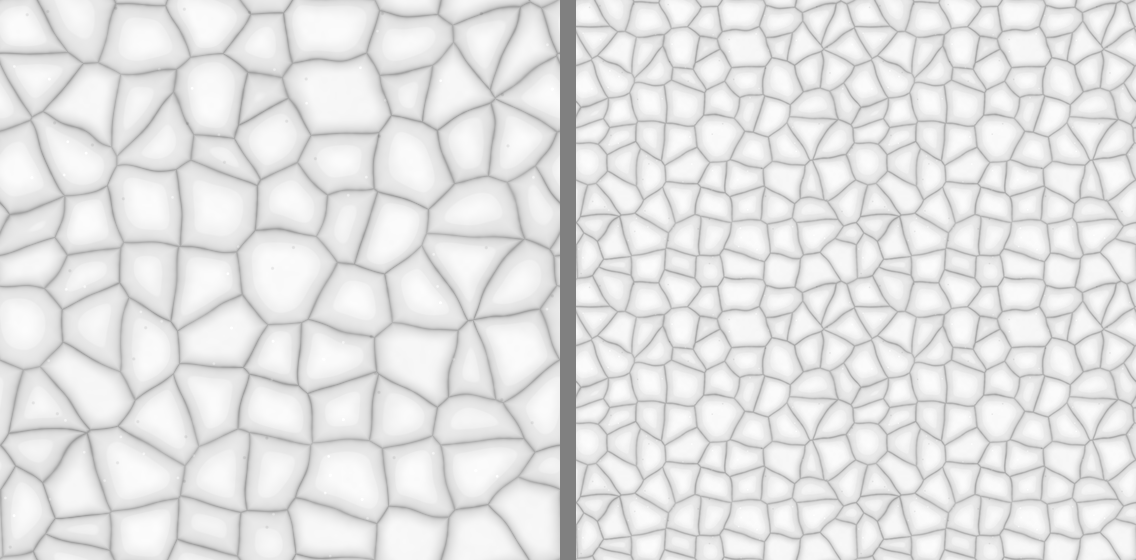
Left, the tile; right, the same tile 2 across and 2 down.
Reproduce this texture procedurally as a three.js fragment shader.

```glsl
// Pale plant tissue: rounded cells with bright cores and thin grey walls.
// A weighted Voronoi diagram on a wrapping grid gives the walls; a smooth
// minimum of the wall distances gives the rounded cores. Tiles both ways.

varying vec2 vUv;

const float CELLS = 9.0;          // grid cells per side
const float JITTER = 0.82;        // scatter of the cell sites
const float SIZE_SPREAD = 0.2;    // variation of the cell weights
const float ROUNDNESS = 14.0;     // lower values round the cores more

const float BODY_TONE = 0.92;
const float CORE_RIM_TONE = 0.947;
const float CORE_MID_TONE = 0.982;

vec3 hash3(vec2 p, float seed) {
  vec3 q = fract(vec3(p.xyx + seed) * vec3(0.1031, 0.1030, 0.0973));
  q += dot(q, q.yxz + 33.33);
  return fract((q.xxy + q.yzz) * q.zyx);
}

// Value noise from -1 to 1 that wraps after "period" steps
float noise(vec2 uv, float period, float seed) {
  vec2 p = uv * period;
  vec2 i = floor(p);
  vec2 f = fract(p);
  f = f * f * (3.0 - 2.0 * f);
  vec2 lo = mod(i, period);
  vec2 hi = mod(i + 1.0, period);
  float bottom = mix(hash3(lo, seed).x, hash3(vec2(hi.x, lo.y), seed).x, f.x);
  float top = mix(hash3(vec2(lo.x, hi.y), seed).x, hash3(hi, seed).x, f.x);
  return 2.0 * mix(bottom, top, f.y) - 1.0;
}

vec2 warp(vec2 uv, float period, float seed) {
  return vec2(noise(uv, period, seed), noise(uv, period, seed + 7.0));
}

// Site of a grid cell: position in xy, weight in z
vec3 cellSite(vec2 cell) {
  vec3 h = hash3(mod(cell, CELLS), 3.0);
  return vec3(cell + 0.5 + JITTER * (h.xy - 0.5), SIZE_SPREAD * h.z);
}

// Returns wall distance, rounded wall distance and the owning grid cell
vec4 tissue(vec2 p) {
  vec2 home = floor(p);
  vec2 owner = home;
  vec2 toOwner = vec2(0.0);
  float ownerPower = 100.0;
  for (int y = -2; y <= 2; y++) {
    for (int x = -2; x <= 2; x++) {
      vec2 cell = home + vec2(float(x), float(y));
      vec3 site = cellSite(cell);
      vec2 r = site.xy - p;
      float power = dot(r, r) - site.z;
      if (power < ownerPower) {
        ownerPower = power;
        owner = cell;
        toOwner = r;
      }
    }
  }
  float wall = 100.0;
  float sum = 0.0;
  for (int y = -2; y <= 2; y++) {
    for (int x = -2; x <= 2; x++) {
      if (x == 0 && y == 0) continue;
      vec3 site = cellSite(owner + vec2(float(x), float(y)));
      vec2 r = site.xy - p;
      float d = (dot(r, r) - site.z - ownerPower) / (2.0 * length(r - toOwner));
      wall = min(wall, d);
      sum += exp(-ROUNDNESS * d);
    }
  }
  return vec4(wall, -log(sum) / ROUNDNESS, owner);
}

// Darkening near a wall: a wide soft shadow and a thin line
float wallShade(float d, float strength) {
  float soft = sqrt(d * d + 0.0000005);
  return 0.13 * exp(-soft / 0.009) + 0.21 * strength * exp(-soft / 0.002);
}

// Sparse small specks, one at most per grid square
float specks(vec2 uv, float count, float seed) {
  vec2 p = uv * count;
  vec3 h = hash3(mod(floor(p), count), seed);
  float d = length(fract(p) - 0.2 - 0.6 * h.xy);
  return step(0.93, h.z) * (1.0 - smoothstep(0.03, 0.11, d));
}

void main() {
  // Bent walls
  vec2 p = vUv * CELLS + 0.13 * warp(vUv, 9.0, 11.0) + 0.06 * warp(vUv, 18.0, 23.0);
  vec4 t = tissue(p);
  vec3 trait = hash3(mod(t.zw, CELLS), 41.0);

  // Cores: most cells have a crisp one, the rest just brighten softly
  float rim = mix(0.12, 0.22, trait.x) + 0.01 * noise(vUv, 27.0, 53.0);
  float crisp = smoothstep(rim - 0.012, rim + 0.018, t.y);
  float coreTone = mix(CORE_RIM_TONE, CORE_MID_TONE, smoothstep(rim, rim + 0.2, t.y));
  float cored = mix(BODY_TONE, coreTone, crisp);
  float plain = BODY_TONE + 0.05 * smoothstep(0.02, 0.24, t.y);
  float tone = mix(cored, plain, step(0.82, trait.y));

  // Walls of uneven strength and slightly rough outline
  float strength = 0.92 + 0.3 * noise(vUv, 14.0, 61.0);
  float d = t.x / CELLS + 0.0004 * noise(vUv, 110.0, 67.0);
  tone -= wallShade(d, strength);

  // Faint mottle and specks
  tone += 0.005 * noise(vUv, 20.0, 71.0) + 0.004 * noise(vUv, 90.0, 73.0);
  tone += 0.06 * specks(vUv, 30.0, 83.0) - 0.07 * specks(vUv, 26.0, 89.0);
  gl_FragColor = vec4(vec3(clamp(tone, 0.0, 1.0)), 1.0);
}
```
